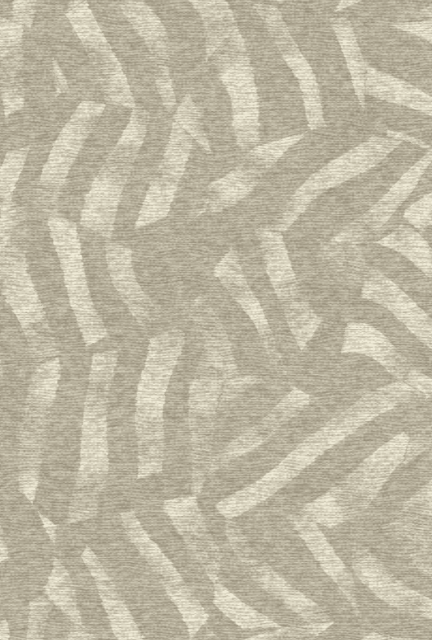
Reproduce this texture procedurally as a Shadertoy shader.

```glsl
float hash(vec2 p) {
    vec3 q = fract(p.xyx * 0.1031);
    q += dot(q, q.yzx + 33.33);
    return fract((q.x + q.y) * q.z);
}

float noise(vec2 p) {
    vec2 i = floor(p), f = fract(p);
    f = f * f * (3.0 - 2.0 * f);
    return mix(mix(hash(i), hash(i + vec2(1, 0)), f.x),
               mix(hash(i + vec2(0, 1)), hash(i + vec2(1, 1)), f.x), f.y);
}

// Nearest patch: centre in xy, distance to the patch border in z
vec3 findPatch(vec2 p, vec2 size, out vec2 id) {
    vec2 cell = floor(p / size), centre = vec2(0);
    float nearest = 9.0, second = 9.0;
    for (int y = -1; y <= 1; y++)
    for (int x = -1; x <= 1; x++) {
        vec2 c = cell + vec2(x, y);
        vec2 jitter = vec2(hash(c + 11.3), hash(c + 47.9));
        vec2 site = (c + 0.5 + 0.8 * (jitter - 0.5)) * size;
        float d = length((p - site) / size);
        if (d < nearest) {
            second = nearest;
            nearest = d;
            centre = site;
            id = c;
        } else second = min(second, d);
    }
    return vec3(centre, (second - nearest) * 0.5 * size.y);
}

// Brush strokes: coverage in x, glow in y
vec2 strokes(vec2 p) {
    vec2 id;
    vec3 tile = findPatch(p, vec2(0.40, 0.30), id);

    // Rows lean alternately; strokes flatten toward the right
    float flatten = smoothstep(0.25, 0.95, tile.x + 0.15 * (0.7 - tile.y));
    bool rising = mod(id.y, 2.0) > 0.5;
    float degrees = rising ? mix(78.0, 22.0, flatten) : -mix(76.0, 38.0, flatten);
    float angle = radians(degrees + 26.0 * (hash(id + 5.7) - 0.5));
    vec2 dir = vec2(cos(angle), sin(angle));
    vec2 q = p - tile.xy;
    float along = dot(q, dir);
    float across = dot(q, vec2(-dir.y, dir.x));
    across += 0.009 * sin(along * 18.0 + 6.3 * hash(id + 2.1));

    // Each lane holds one tapered stroke of its own width and length
    float period = 0.125;
    float lane = across / period + hash(id + 8.4);
    vec2 key = id * 7.0 + vec2(floor(lane), 3.0 * floor(lane));
    float taper = 0.12 * (hash(key + 1.9) - 0.5) * along;
    float halfWidth = period * (0.17 + 0.10 * hash(key + 6.2)) + taper;
    float side = abs(fract(lane) - 0.5 - 0.2 * (hash(key + 9.1) - 0.5)) * period;
    float reach = 0.13 + 0.16 * hash(key + 3.6);
    float end = abs(along - 0.08 * (hash(key + 4.4) - 0.5) + 0.5 * across) - reach;
    float d = max(max(side - halfWidth, end), 0.001 - tile.z);

    float glow = noise(vec2(along * 15.0, across * 14.0) + 31.0 * hash(key));
    return vec2(1.0 - smoothstep(-0.003, 0.003, d), glow);
}

void mainImage(out vec4 fragColor, in vec2 fragCoord) {
    vec2 p = fragCoord / iResolution.x;

    // Slightly wavy weft rows
    float weft = p.y * 138.0 + 1.6 * noise(p * vec2(14.0, 30.0));
    float row = floor(weft);
    float rib = 0.5 - 0.5 * cos(6.2832 * weft);

    // Hand-drawn wander, and edges torn row by row
    vec2 wander = vec2(noise(p * 7.0), noise(p * 7.0 + 40.0)) - 0.5;
    vec2 torn = vec2(noise(vec2(p.x * 60.0, row)) - 0.5, 0.0);
    vec2 stroke = strokes(p + 0.05 * wander + 0.006 * torn);

    // Yarn: long threads, short knots and broad wear
    float thread = noise(vec2(p.x * 65.0, weft * 1.2)) - 0.5;
    float knot = noise(p * vec2(230.0, 340.0)) - 0.5;
    float wear = noise(p * vec2(5.0, 14.0)) - 0.5;
    float yarn = 0.38 * thread + 0.44 * knot + 0.25 * (rib - 0.5);

    float ground = 0.22 + 0.08 * wear + yarn;
    float pile = 0.38 + 0.46 * smoothstep(0.15, 0.85, stroke.y) + 1.2 * yarn;
    float tone = mix(ground, pile, stroke.x);

    vec3 taupe = vec3(0.65, 0.62, 0.54);
    vec3 cream = vec3(0.90, 0.88, 0.80);
    fragColor = vec4(mix(taupe, cream, clamp(tone, -0.25, 1.15)), 1.0);
}
```
